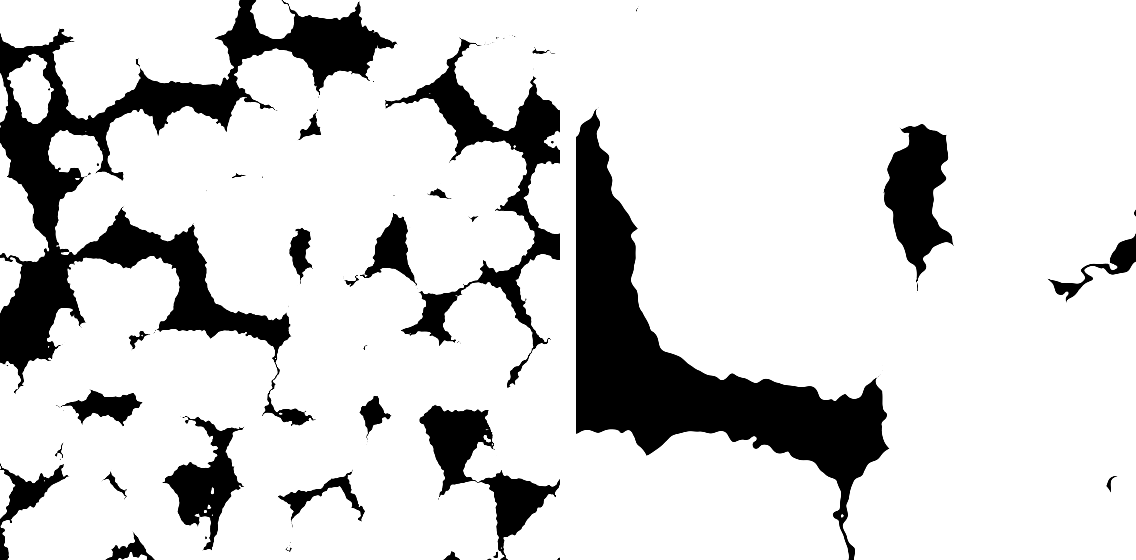
Left, the full canvas; right, a detail of the centre.
Reproduce this texture procedurally as a Shadertoy shader.

```glsl
// Integer hash giving two values in 0..1
vec2 hash2(ivec2 cell) {
    uvec2 v = uvec2(cell + 4096) * 1664525u + 1013904223u;
    v.x += v.y * 1664525u;
    v.y += v.x * 1664525u;
    v ^= v >> 16u;
    v.x += v.y * 1664525u;
    v.y += v.x * 1664525u;
    v ^= v >> 16u;
    return vec2(v & 65535u) / 65535.0;
}

float valueNoise(vec2 p) {
    ivec2 cell = ivec2(floor(p));
    vec2 f = fract(p);
    f = f * f * (3.0 - 2.0 * f);
    float bottom = mix(hash2(cell).x, hash2(cell + ivec2(1, 0)).x, f.x);
    float top = mix(hash2(cell + ivec2(0, 1)).x, hash2(cell + ivec2(1, 1)).x, f.x);
    return mix(bottom, top, f.y);
}

// Rounded gap between the nearest grain and all its neighbours
float grainGap(vec2 p) {
    ivec2 home = ivec2(floor(p));
    float total = 0.0, nearest = 0.0;
    for (int y = -2; y <= 2; y++) {
        for (int x = -2; x <= 2; x++) {
            ivec2 cell = home + ivec2(x, y);
            vec2 centre = vec2(cell) + 0.5 + 0.9 * (hash2(cell) - 0.5);
            float radius = 0.22 * hash2(cell + 311).x;
            float weight = exp((radius - distance(p, centre)) / 0.25);
            total += weight;
            nearest = max(nearest, weight);
        }
    }
    return -0.25 * log(max(total - nearest, 1e-7) / nearest);
}

void mainImage(out vec4 fragColor, in vec2 fragCoord) {
    vec2 uv = fragCoord / min(iResolution.x, iResolution.y);

    // Ragged grain outlines
    vec2 wobble = vec2(valueNoise(uv * 30.0), valueNoise(uv * 30.0 + 57.0)) - 0.5;
    vec2 grit = vec2(valueNoise(uv * 150.0 + 19.0), valueNoise(uv * 150.0 + 83.0)) - 0.5;
    vec2 p = uv * 7.6 + 0.12 * wobble + 0.07 * grit;

    // Patchy opening: closed contacts, narrow throats and a few wide pores
    float patchiness = valueNoise(uv * 8.3 + 7.3);
    float opening = -0.23 + 0.65 * patchiness * patchiness * patchiness;
    opening += 0.2 * (valueNoise(uv * 15.0 + 41.0) - 0.5);

    // Black pores between white grains
    float edge = grainGap(p) - opening;
    float grain = smoothstep(-0.35, 0.35, edge / max(fwidth(edge), 1e-5));
    fragColor = vec4(vec3(grain), 1.0);
}
```
